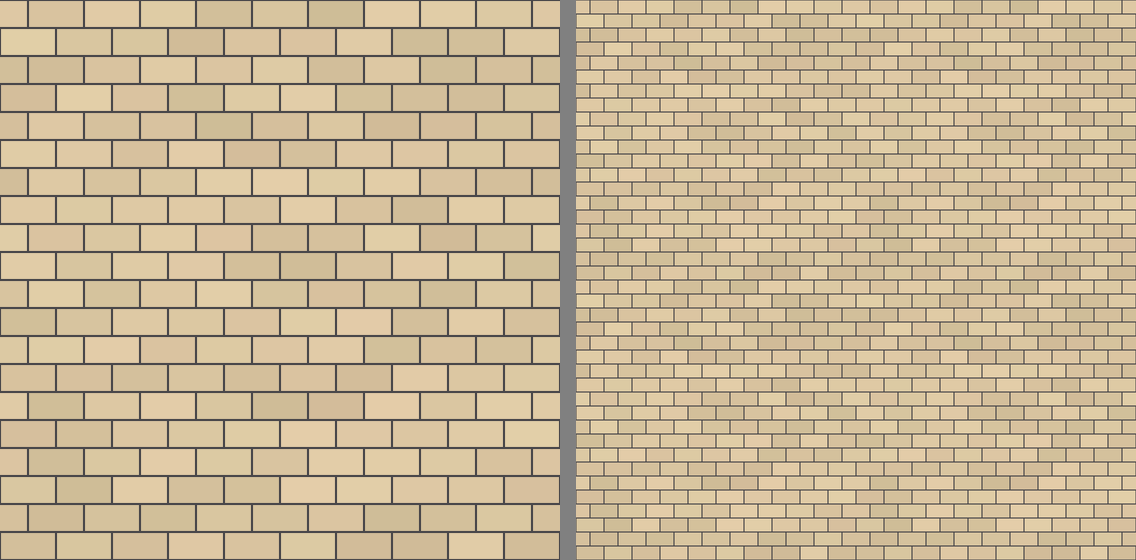
Left: one tile. Right: repeated 2 by 2.
This pattern is drawn by a Shadertoy shader. Its source:

```glsl
// Running-bond wall of sand-coloured bricks with thin dark mortar joints.

const vec2  BRICKS       = vec2(10.0, 20.0);        // repeats across and down; rows must be even
const float ROW_SHIFT    = 0.5;                     // offset of odd rows, in bricks
const float MORTAR_WIDTH = 0.0038;                  // joint width, in canvas units
const vec3  MORTAR_COLOR = vec3(0.285, 0.28, 0.29);
const vec3  BRICK_DARK   = vec3(0.815, 0.735, 0.595);
const vec3  BRICK_LIGHT  = vec3(0.892, 0.810, 0.662);
const vec3  TINT         = vec3(0.008, -0.004, 0.004); // slight warm or cool drift per brick

float hash(vec2 p) {
    return fract(sin(dot(p, vec2(127.1, 311.7))) * 43758.5453);
}

// Each brick gets its own shade and a small shift of hue.
vec3 brickColor(vec2 id) {
    float shade = hash(id + 3.0);
    float hue = hash(id + 41.0) * 2.0 - 1.0;
    return mix(BRICK_DARK, BRICK_LIGHT, shade) + TINT * hue;
}

void mainImage(out vec4 fragColor, in vec2 fragCoord) {
    vec2 uv = fragCoord / iResolution.xy;

    // Brick grid, with every other row shifted
    vec2 grid = uv * BRICKS;
    grid.x += ROW_SHIFT * mod(floor(grid.y), 2.0);
    vec2 id = mod(floor(grid), BRICKS);

    // Distance to the nearest joint centre, in canvas units
    vec2 cell = fract(grid);
    vec2 toJoint = min(cell, 1.0 - cell) / BRICKS;

    // Joint coverage, smoothed over one pixel on each axis
    vec2 pixel = 1.0 / iResolution.xy;
    vec2 inside = clamp((toJoint - 0.5 * MORTAR_WIDTH) / pixel + 0.5, 0.0, 1.0);

    vec3 color = mix(MORTAR_COLOR, brickColor(id), inside.x * inside.y);
    fragColor = vec4(color, 1.0);
}
```
